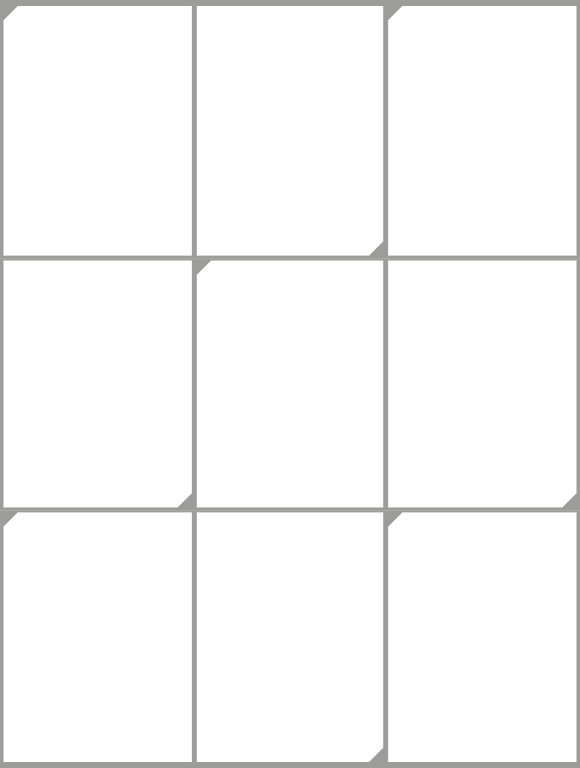
A Shadertoy shader for this pattern:

```glsl
// Three by three white panels in a grey frame, with alternating folded corner marks.
#define PITCH vec2(0.2487, 0.3279)   // spacing of gutter centres
#define OUTER vec2(0.3724, 0.4922)   // half size of the framed area
#define ASPECT 0.7539                // canvas width over height
#define GUTTER 0.0032                // half width of inner gutters
#define CORNER 0.0185                // leg of a corner triangle
#define SEAM 0.0006                  // half width of the pale seam
#define SEAM_SHIFT 0.0009            // seam offset from the gutter centre
#define GREY vec3(0.61, 0.61, 0.60)
#define PALE vec3(0.67, 0.67, 0.66)
#define PAPER vec3(1.0)

// Antialiased coverage of a signed distance
float coverage(float dist, float pixel) {
    return clamp(0.5 - dist / pixel, 0.0, 1.0);
}

float boxDistance(vec2 p, vec2 lo, vec2 hi) {
    vec2 d = max(lo - p, p - hi);
    return length(max(d, 0.0)) + min(max(d.x, d.y), 0.0);
}

void mainImage(out vec4 fragColor, in vec2 fragCoord) {
    vec2 p = (fragCoord / iResolution.xy - 0.5) * vec2(ASPECT, 1.0);
    float pixel = 1.0 / iResolution.y;

    // Panel index from -1 to 1 and its edges; outer panels reach the frame
    vec2 cell = clamp(floor(p / PITCH + 0.5), -1.0, 1.0);
    vec2 lo = mix(-OUTER, (cell - 0.5) * PITCH + GUTTER, step(-0.5, cell));
    vec2 hi = mix(OUTER, (cell + 0.5) * PITCH - GUTTER, step(cell, vec2(0.5)));
    float panel = boxDistance(p, lo, hi);

    // Even panels mark the top left, odd panels the bottom right
    bool even = mod(cell.x + cell.y, 2.0) < 0.5;
    vec2 inset = even ? vec2(p.x - lo.x, hi.y - p.y)
                      : vec2(hi.x - p.x, p.y - lo.y);
    float triangle = (inset.x + inset.y - CORNER) * 0.70711;

    // Pale seam along the two horizontal gutters
    float seam = abs(abs(p.y + SEAM_SHIFT) - 0.5 * PITCH.y) - SEAM;
    vec3 color = mix(GREY, PALE, coverage(seam, pixel));

    float paper = coverage(max(panel, -triangle), pixel);
    fragColor = vec4(mix(color, PAPER, paper), 1.0);
}
```
